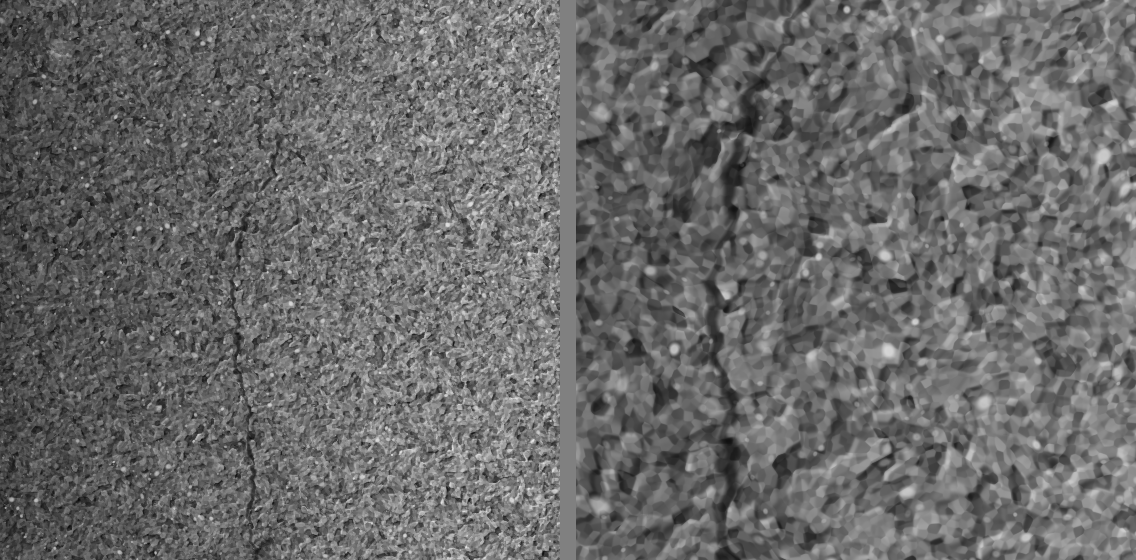
Left, the full canvas; right, a detail of the centre.
A WebGL 1 fragment shader for this texture:

```glsl
precision highp float;
uniform vec2 u_resolution;

vec3 hash3(vec2 cell) {
  vec3 q = vec3(dot(cell, vec2(127.1, 311.7)),
                dot(cell, vec2(269.5, 183.3)),
                dot(cell, vec2(419.2, 371.9)));
  return fract(sin(q) * 43758.545);
}

// Cellular noise: random tones blended softly between neighbouring grains
float grains(vec2 p) {
  vec2 cell = floor(p);
  float tone = 0.0, total = 0.0;
  for (int j = -1; j <= 1; j++) {
    for (int i = -1; i <= 1; i++) {
      vec2 c = cell + vec2(float(i), float(j));
      vec3 rnd = hash3(c);
      vec2 d = c + rnd.xy - p;
      float weight = exp(-11.0 * dot(d, d)) + 1e-5;
      tone += rnd.z * weight;
      total += weight;
    }
  }
  return tone / total;
}

// Sparse, turned, slightly oblong chips of pale mineral
float flecks(vec2 p, float share) {
  vec2 cell = floor(p);
  float light = 0.0;
  for (int j = -1; j <= 1; j++) {
    for (int i = -1; i <= 1; i++) {
      vec2 c = cell + vec2(float(i), float(j));
      vec3 rnd = hash3(c + 37.0);
      vec3 look = hash3(c + 91.0);
      vec2 d = p - c - rnd.xy;
      float turn = 6.283 * look.x;
      d = mat2(cos(turn), sin(turn), -sin(turn), cos(turn)) * d;
      d.x *= 0.65 + 0.3 * look.y;
      float radius = 0.17 + 0.26 * look.z * look.z;
      float chip = 1.0 - smoothstep(radius * 0.4, radius * 1.25, length(d));
      light = max(light, chip * step(rnd.z, share) * (0.4 + 0.6 * look.y));
    }
  }
  return light;
}

// Wandering centre line of the crack
float crackPath(float y) {
  float x = 0.45 - 0.03 * smoothstep(0.18, 0.42, y)
          + 0.085 * smoothstep(0.52, 0.78, y);
  return x + 0.004 * sin(y * 47.0 + 1.0) + 0.0025 * sin(y * 121.0)
           + 0.0015 * sin(y * 283.0 + 2.0);
}

void main() {
  vec2 uv = gl_FragCoord.xy / u_resolution;

  // Uneven light, brighter to the right
  float across = uv.x + 0.03 * sin(uv.y * 5.0 + 0.5) + 0.02 * sin(uv.x * 9.0 - uv.y * 7.0);
  float base = mix(0.29, 0.505, smoothstep(-0.1, 0.95, across));
  base *= 1.0 - 0.1 * smoothstep(0.08, 0.0, uv.x);

  // Bend the grid so that grains do not line up
  vec2 p = uv + 0.003 * sin(uv.yx * vec2(61.0, 53.0) + 2.0 * sin(uv * 23.0));
  vec2 lightStep = vec2(-0.0026, 0.0022);
  float stones = grains(p * 108.0);
  float relief = stones - grains((p + lightStep) * 108.0);
  float grit = grains(p * 215.0 + 17.0);
  float clumps = grains(p * 44.0 + 5.0);

  float texture = 0.42 * (stones - 0.5) + 0.55 * (grit - 0.5)
                + 0.18 * (clumps - 0.5) + 0.42 * relief;
  float shade = base * (1.0 + texture);

  // Dark pits between clumps
  float pits = smoothstep(0.3, 0.1, grains(p * 75.0 + 61.0)) * smoothstep(0.55, 0.2, stones);
  shade *= 1.0 - 0.35 * pits;

  // Crack, broken up by the grains along it
  float offCrack = abs(uv.x - crackPath(uv.y) + 0.007 * (stones - 0.5));
  float width = 0.0022 + 0.003 * clumps;
  float crack = smoothstep(width * 1.4, width * 0.3, offCrack) * smoothstep(0.77, 0.74, uv.y);
  shade *= 1.0 - crack * (0.35 + 0.3 * clumps);

  // Pale worn spot
  float spot = smoothstep(0.026, 0.006, length(uv - vec2(0.108, 0.908)) + 0.012 * (stones - 0.5));
  shade += 0.17 * spot * (0.5 + grit);

  // Small common chips and fewer bright large ones
  float chips = 0.55 * flecks(p * 125.0, 0.12);
  chips = max(chips, flecks(p * 78.0 + 29.0, 0.065));
  shade = mix(shade, 0.68 + 0.45 * base, chips * (0.65 + 0.5 * base) * (1.0 - 0.7 * crack));

  gl_FragColor = vec4(vec3(clamp(shade, 0.0, 1.0)), 1.0);
}
```
